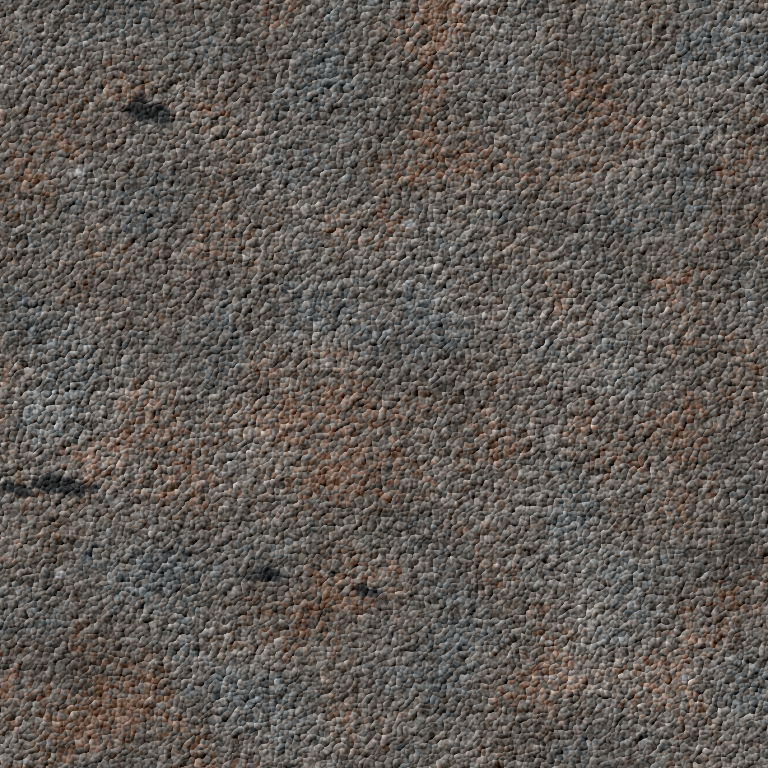
Give the GLSL for this texture, as a three.js fragment shader.

```glsl
// Weathered grey-brown stone with a coarse, sandy crust lit from the upper left.
// Soft cellular grains and gradient-noise relief give the grit; broad noise adds
// mottling and rust, and a few scattered blots form dark pits and pale flecks.

varying vec2 vUv;

const vec2 LIGHT_DIR = vec2(-0.64, 0.77);
const vec3 STONE_TINT = vec3(0.020, 0.0, -0.020);
const vec3 RUST_TINT = vec3(0.075, 0.0, -0.035);
const vec3 SLATE_TINT = vec3(-0.035, 0.0, 0.025);
const vec3 PIT_COLOR = vec3(0.10, 0.11, 0.12);
const vec3 FLECK_COLOR = vec3(0.66, 0.66, 0.67);
const int BLOT_COUNT = 5;

vec2 hash2(vec2 p) {
  vec3 q = fract(p.xyx * vec3(0.1031, 0.1030, 0.0973));
  q += dot(q, q.yzx + 33.33);
  return fract((q.xx + q.yz) * q.zy);
}

mat2 rotation(float angle) {
  float c = cos(angle), s = sin(angle);
  return mat2(c, s, -s, c);
}

float cornerSlope(vec2 cell, vec2 offset) {
  float angle = 6.2832 * hash2(cell).x;
  return dot(vec2(cos(angle), sin(angle)), offset);
}

float gradientNoise(vec2 p) {
  vec2 i = floor(p), f = fract(p);
  vec2 u = f * f * f * (f * (f * 6.0 - 15.0) + 10.0);
  vec2 e = vec2(1.0, 0.0);
  float low = mix(cornerSlope(i, f), cornerSlope(i + e, f - e), u.x);
  float high = mix(cornerSlope(i + e.yx, f - e.yx), cornerSlope(i + 1.0, f - 1.0), u.x);
  return mix(low, high, u.y);
}

float fbm(vec2 p) {
  float sum = 0.0, amplitude = 0.5;
  for (int i = 0; i < 5; i++) {
    sum += amplitude * gradientNoise(p);
    p = rotation(0.6) * p * 2.03 + 17.3;
    amplitude *= 0.55;
  }
  return sum;
}

// Lit side minus shaded side of a noise height field.
float relief(vec2 p, float stepSize) {
  return gradientNoise(p - LIGHT_DIR * stepSize) - gradientNoise(p + LIGHT_DIR * stepSize);
}

// Soft Voronoi domes: x = slope towards the light, y = tone, z = hue, both per grain.
vec3 grains(vec2 p) {
  vec2 cell = floor(p);
  vec3 sum = vec3(0.0);
  float total = 0.0;
  for (int y = -1; y <= 1; y++) {
    for (int x = -1; x <= 1; x++) {
      vec2 id = cell + vec2(float(x), float(y));
      vec2 away = p - id - hash2(id);
      float weight = exp(-11.0 * dot(away, away));
      sum += weight * vec3(dot(away, LIGHT_DIR), hash2(id + 71.0) - 0.5);
      total += weight;
    }
  }
  return sum / total;
}

// Union of a few ragged, tilted ellipses scattered over the canvas.
float blots(vec2 p, float seed, vec2 size, float roughness) {
  float ragged = roughness * fbm(p * 42.0 + seed);
  float mask = 0.0;
  for (int i = 0; i < BLOT_COUNT; i++) {
    vec2 id = vec2(float(i) * 3.7 + seed, seed * 1.9);
    vec2 traits = hash2(id + 9.0);
    vec2 local = rotation(traits.x - 0.5) * (p - hash2(id));
    float reach = length(local / (size * mix(0.4, 1.0, traits.y))) + ragged;
    mask = max(mask, 1.0 - smoothstep(0.6, 1.1, reach));
  }
  return mask;
}

void main() {
  vec2 p = vUv;

  // Grit: rounded grains, wider clumps and fine dust.
  vec2 warp = vec2(gradientNoise(p * 60.0), gradientNoise(p * 60.0 + 40.0));
  vec3 grain = grains(p * 165.0 + warp * 0.7);
  float clumps = relief(p * 78.0, 0.22);
  float dust = gradientNoise(rotation(0.5) * p * 235.0);
  float grit = 0.31 * grain.x + 0.15 * grain.y + 0.22 * clumps + 0.17 * dust;

  // Broad stains and shallow undulation.
  float mottling = fbm(p * 3.5 + 5.0);
  float patches = fbm(p * 11.0 + 23.0);
  float swell = relief(p * 19.0, 0.25);
  float roughness = 1.0 + 0.5 * mottling;
  float shade = 0.352 + grit * roughness + 0.13 * mottling + 0.10 * patches + 0.035 * swell;

  // Rust and slate hues, varied from grain to grain.
  float hue = fbm(p * 6.0 + 61.0) + 0.45 * grain.z;
  vec3 color = vec3(shade) + STONE_TINT;
  color += RUST_TINT * smoothstep(0.05, 0.40, hue);
  color += SLATE_TINT * smoothstep(0.05, 0.40, -hue);

  // Dark pits and pale mineral flecks keep some of the grit.
  float pits = blots(p, 13.0, vec2(0.045, 0.018), 1.6);
  float flecks = blots(p, 47.0, vec2(0.014, 0.010), 1.3);
  color = mix(color, PIT_COLOR + 0.5 * grit, 0.75 * pits);
  color = mix(color, FLECK_COLOR + grit, 0.75 * flecks);

  gl_FragColor = vec4(clamp(color, 0.0, 1.0), 1.0);
}
```
